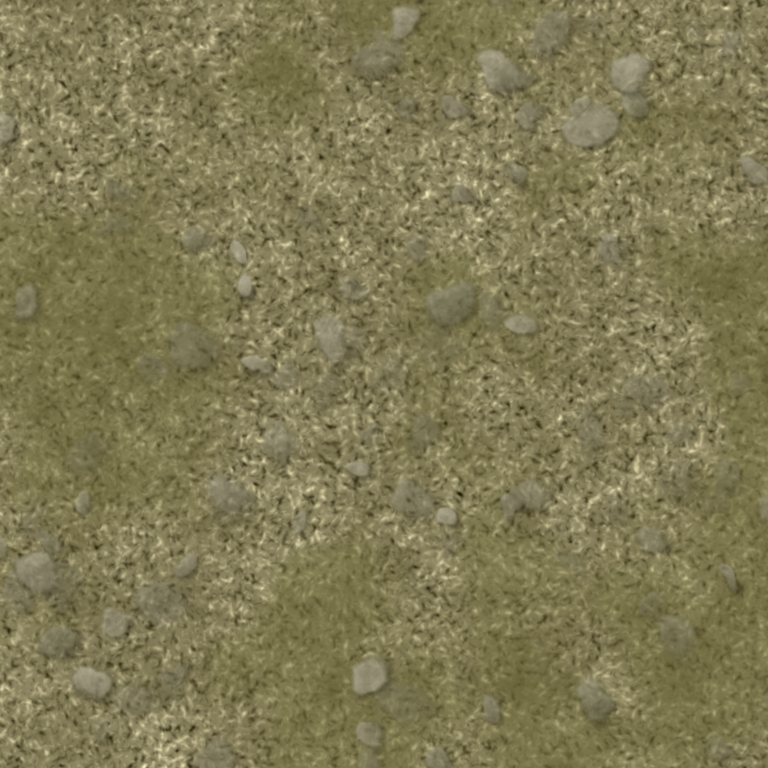
A WebGL 2 fragment shader for this texture:

```glsl
#version 300 es
precision highp float;

#define GRAIN_SCALE 112.0
#define GRAIN_CONTRAST 0.19
#define STONE_GRID 14.0
#define STONE_DENSITY 0.52
#define STONE_SHADOW 0.26
#define EARTH vec3(0.525, 0.495, 0.355)
#define MOSS vec3(0.465, 0.445, 0.275)
#define STONE_DULL vec3(0.500, 0.485, 0.375)
#define STONE_PALE vec3(0.670, 0.645, 0.550)

uniform vec2 u_resolution;
out vec4 fragColor;

float hash(vec2 p) {
    return fract(sin(dot(p, vec2(127.1, 311.7))) * 43758.55);
}

vec2 hash2(vec2 p) {
    return vec2(hash(p), hash(p + 37.7));
}

mat2 rotation(float angle) {
    float c = cos(angle), s = sin(angle);
    return mat2(c, -s, s, c);
}

float valueNoise(vec2 p) {
    vec2 cell = floor(p), f = fract(p);
    f = f * f * (3.0 - 2.0 * f);
    float low = mix(hash(cell), hash(cell + vec2(1, 0)), f.x);
    float high = mix(hash(cell + vec2(0, 1)), hash(cell + vec2(1, 1)), f.x);
    return mix(low, high, f.y);
}

float fbm(vec2 p) {
    float sum = 0.0, amplitude = 0.5;
    for (int i = 0; i < 4; i++) {
        sum += amplitude * valueNoise(p);
        p = rotation(0.6) * p * 2.03 + 17.3;
        amplitude *= 0.5;
    }
    return sum / 0.9375;
}

// Sum of soft, randomly turned light and dark flecks
float grit(vec2 p) {
    vec2 base = floor(p);
    float sum = 0.0;
    for (int y = -1; y <= 1; y++) {
        for (int x = -1; x <= 1; x++) {
            vec2 cell = base + vec2(x, y);
            vec2 d = p - cell - hash2(cell);
            d = rotation(6.2832 * hash(cell + 5.3)) * d / vec2(0.40, 0.20);
            float tone = 2.0 * hash(cell + 11.9) - 1.0;
            sum += tone * exp(-0.5 * dot(d, d));
        }
    }
    return sum;
}

// Half-buried stones laid over the ground, lit from the upper left
vec3 layStones(vec3 ground, vec2 uv, float seed, float grain) {
    vec2 p = uv * STONE_GRID + seed;
    vec2 base = floor(p);
    vec2 warp = vec2(valueNoise(uv * 42.0 + seed), valueNoise(uv * 42.0 + seed + 61.0)) - 0.5;
    float mottle = fbm(uv * 60.0 + seed) - 0.5;
    vec3 col = ground;
    for (int y = -1; y <= 1; y++) {
        for (int x = -1; x <= 1; x++) {
            vec2 cell = base + vec2(x, y);
            float cluster = smoothstep(0.25, 0.70, valueNoise(cell * 0.37 + seed));
            if (hash(cell + 3.1) > STONE_DENSITY * cluster) continue;

            float size = hash(cell + 7.7);
            float radius = mix(0.19, 0.44, size * size);
            float exposure = mix(0.22, 0.95, hash(cell + 13.3));
            mat2 turn = rotation(3.1416 * hash(cell + 23.9));
            vec2 d = p - cell - hash2(cell + 1.7) + warp * 0.24;
            vec2 stretch = vec2(0.85, 1.18) / radius;
            float edge = length(turn * d * stretch);
            float shade = length(turn * (d - vec2(0.055, -0.065)) * stretch);

            float body = 1.0 - smoothstep(0.72, 1.10, edge);
            float shadow = 1.0 - smoothstep(0.75, 1.35, shade);
            float light = dot(d / radius, vec2(-0.55, 0.75));
            float paleness = hash(cell + 31.1) * exposure;
            vec3 rock = mix(STONE_DULL, STONE_PALE, paleness);
            rock += 0.065 * light + 0.20 * mottle + 0.045 * grain;

            col *= 1.0 - STONE_SHADOW * shadow * exposure;
            col = mix(col, rock, body * exposure);
        }
    }
    return col;
}

void main() {
    vec2 uv = gl_FragCoord.xy / u_resolution.y;

    // Broad patches of moss and dry earth
    float patches = fbm(uv * 5.0 + 8.0);
    float moss = smoothstep(0.42, 0.68, patches);
    float clumps = fbm(uv * 19.0 + 40.0) - 0.5;
    vec3 col = mix(EARTH, MOSS, 0.85 * moss) + 0.13 * clumps;

    // Fine straw and gravel, calmer over the moss
    float grain = grit(uv * GRAIN_SCALE) + 0.5 * grit(uv * GRAIN_SCALE * 1.7 + 91.0);
    float roughness = mix(1.15, 0.55, moss) * (1.0 + 0.8 * clumps);
    col += GRAIN_CONTRAST * roughness * grain * vec3(1.03, 1.0, 0.90);

    // Two overlapping scatters of stones
    col = layStones(col, uv, 19.0, grain);
    col = layStones(col, uv, 53.5, grain);

    fragColor = vec4(clamp(col, 0.0, 1.0), 1.0);
}
```
